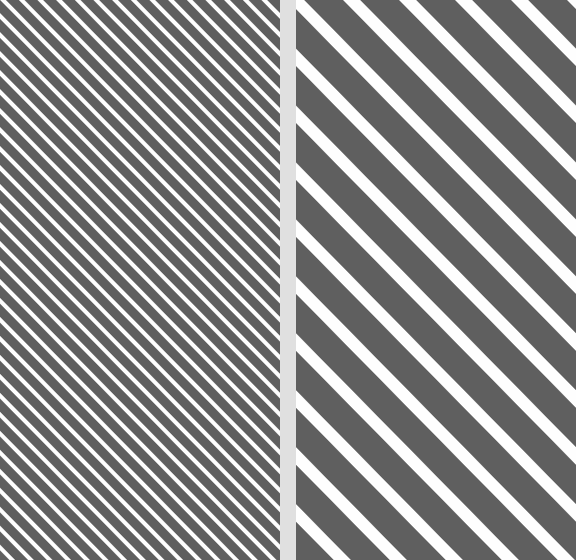
Left, the full canvas; right, a detail of the centre.
Reproduce this pattern procedurally as a Shadertoy shader.

```glsl
// Even diagonal white pinstripes falling to the right over flat dark grey.

const vec2  REPEATS      = vec2(15.0, 29.5);  // stripes across and down the canvas
const float PHASE        = 0.16;              // stripe offset at the top left, in periods
const float STRIPE_WIDTH = 0.307;             // white share of one period
const vec3  GROUND_COLOR = vec3(0.373);
const vec3  STRIPE_COLOR = vec3(0.995);

// Distance to the nearest stripe centre, in periods
float stripeDistance(float coord) {
    return abs(fract(coord + 0.5) - 0.5);
}

void mainImage(out vec4 fragColor, in vec2 fragCoord) {
    vec2 uv = fragCoord / iResolution.xy;

    // Position across the stripes, counted from the top left corner
    float across = dot(vec2(uv.x, uv.y - 1.0), REPEATS) - PHASE;

    // Edge coverage over about one pixel
    float pixel = length(REPEATS / iResolution.xy);
    float edge = 0.5 * STRIPE_WIDTH - stripeDistance(across);
    float coverage = clamp(edge / pixel + 0.5, 0.0, 1.0);

    fragColor = vec4(mix(GROUND_COLOR, STRIPE_COLOR, coverage), 1.0);
}
```
